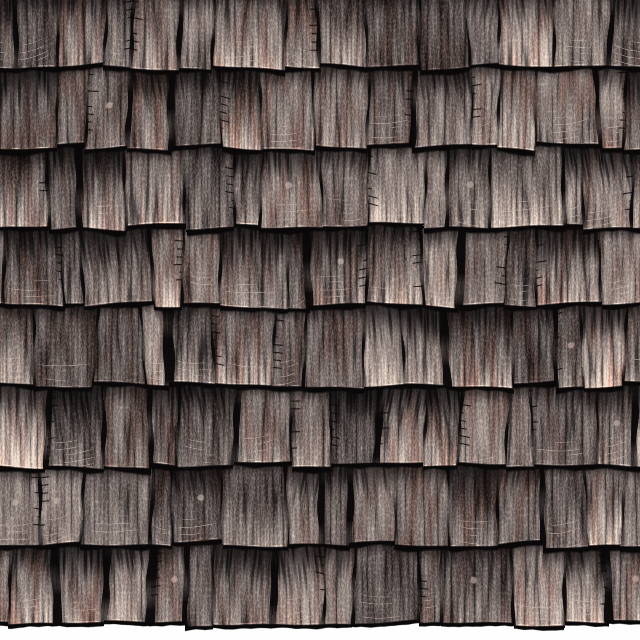
A WebGL 2 fragment shader for this texture:

```glsl
#version 300 es
precision highp float;
// Weathered wooden shingles: eight overlapping rows of uneven, hand-inked boards
// above a pale strip. Jittered seams place the boards; stretched cellular noise
// gives grain, soot and wear, and hashes pick nails, scratches and ticks.
uniform vec2 u_resolution;
out vec4 fragColor;

const float COLUMNS = 14.0;
const float PITCH = 0.1243;   // height of one row
const float EAVE = 0.024;     // height of the lowest edge
const vec3 SOOT = vec3(0.035, 0.028, 0.030);
const vec3 ASH = vec3(0.49, 0.445, 0.432);
const vec3 BONE = vec3(0.95, 0.87, 0.81);
const vec3 PAPER = vec3(0.995);
const vec3 RUST = vec3(1.07, 0.93, 0.89);

struct Shingle {
  vec2 id;
  float left, right;   // distances to the side seams
  float rise;          // height above the lower edge, in rows
};

vec2 hash2(vec2 p) {
  vec3 q = fract(p.xyx * vec3(0.1031, 0.1030, 0.0973));
  q += dot(q, q.yzx + 33.33);
  return fract((q.xx + q.yz) * q.zy);
}

float pick(vec2 id, float salt) { return hash2(id + salt * 17.3).x; }

// Distance to the nearest scattered point
float cellular(vec2 p) {
  vec2 cell = floor(p);
  float nearest = 2.0;
  for (int j = -1; j <= 1; j++)
    for (int i = -1; i <= 1; i++) {
      vec2 c = cell + vec2(i, j);
      nearest = min(nearest, length(c + hash2(c) - p));
    }
  return nearest;
}

float stroke(float d, float halfWidth, float soft) {
  return 1.0 - smoothstep(halfWidth - soft, halfWidth + soft, abs(d));
}

float seamAt(float column, float row, float v) {
  vec2 id = vec2(mod(column, COLUMNS), row);
  return column + 0.74 * (pick(id, 1.0) - 0.5) + 0.24 * (pick(id, 2.0) - 0.5) * (v - row - 0.5);
}

Shingle shingleAt(float x, float v, float row) {
  Shingle s;
  float u = x * COLUMNS;
  for (int k = -1; k <= 1; k++) {
    float column = floor(u) + float(k);
    float a = seamAt(column, row, v), b = seamAt(column + 1.0, row, v);
    if (u >= a && u < b) {
      s.id = vec2(mod(column, COLUMNS), row);
      s.left = (u - a) / COLUMNS;
      s.right = (b - u) / COLUMNS;
    }
  }
  float tilt = (pick(s.id, 4.0) - 0.5) * (s.left - s.right) * 0.7;
  s.rise = v - row - 0.08 * (pick(s.id, 3.0) - 0.5) - tilt;
  return s;
}

// Broken seam ink: thin, sometimes faint, now and then a broad slot
float seamInk(float d, float column, float row, float v, float px) {
  float h = pick(vec2(mod(column, COLUMNS), row), 5.0);
  float width = 0.0009 + 0.0065 * pow(h, 6.0) + 0.0007 * sin(v * 11.0 + h * 40.0);
  float strength = clamp(0.55 + h * 0.5 + 0.35 * sin(v * 7.0 + h * 60.0), 0.3, 0.97);
  float shadow = 0.3 * (1.0 - smoothstep(0.0, 0.007, d - width));
  return max(strength * (1.0 - smoothstep(width, width + px + 0.0008, d)), shadow);
}

// Pale nail heads and scratches (x), dark ticks (y)
vec2 marks(Shingle s, float px) {
  float width = s.left + s.right, across = s.left / width;
  vec2 nail = vec2(s.left - width * mix(0.35, 0.65, pick(s.id, 6.0)), (s.rise - 0.55) * PITCH);
  float pale = stroke(length(nail), 0.005, px) * step(0.88, pick(s.id, 7.0));
  float bow = s.rise * 11.0 + across * (pick(s.id, 8.0) - 0.5) * 3.0 + 0.3 * sin(across * 4.0);
  vec2 ends = hash2(s.id * 3.0 + floor(bow));
  float reach = smoothstep(0.42, 0.3, s.rise) * smoothstep(0.0, 0.1, across - ends.x * 0.5)
    * smoothstep(0.0, 0.2, 0.55 + ends.y * 0.4 - across);
  pale += stroke(fract(bow) - 0.3 - 0.4 * ends.x, 0.05, 0.07) * reach * step(0.6, pick(s.id, 9.0));
  float side = pick(s.id, 10.0) < 0.5 ? s.left : s.right;
  float rung = s.rise * 10.0 + side * 40.0 * (pick(s.id, 11.0) - 0.5);
  float tickReach = 0.018 * pick(s.id + floor(rung), 12.0);
  float ticks = stroke(fract(rung) - 0.5, 0.07, 0.09) * smoothstep(0.0, 0.004, tickReach - side);
  return vec2(pale, ticks * step(0.2, s.rise) * step(0.74, pick(s.id, 13.0)));
}

vec3 wood(Shingle s, vec2 p, float v, float shade, float px) {
  float grain = cellular(p * vec2(190.0, 9.0) + s.id * 7.0);
  float fiber = cellular(p * vec2(400.0, 190.0));
  float patches = cellular(p * vec2(48.0, 8.0) + s.id * 3.0);
  float tone = 0.41 + 0.26 * (pick(s.id, 14.0) - 0.5);
  tone += 0.26 * (0.48 - grain) + 0.24 * (fiber - 0.45) + 0.26 * (0.45 - patches);
  tone *= 1.0 - 0.4 * smoothstep(0.62, 0.85, grain);
  // Bleached lower ends and lit board edges
  float wear = pow(clamp(1.0 - s.rise * 1.15, 0.0, 1.0), 1.4) * pow(pick(s.id, 15.0), 1.5);
  tone += wear * (0.58 - 0.5 * grain);
  float side = min(s.left, s.right);
  float broken = smoothstep(0.2, 0.7, cellular(p * 55.0));
  float lit = 0.6 * stroke(side - 0.0042, 0.0008, 0.0012) + stroke(s.rise * PITCH - 0.003, 0.0008, 0.0012);
  tone += lit * broken * 0.36 * smoothstep(0.9, 0.3, s.rise) * (0.3 + pick(s.id, 16.0));
  // Soot under the row above: soft shade, sparse slanted streaks, a rough line
  float slant = (pick(s.id, 17.0) - 0.5) * 0.05 * shade;
  float drip = cellular(vec2((p.x + slant) * 150.0, s.id.y * 5.0 + shade * 1.3));
  float soot = pow(pick(s.id, 18.0), 1.4);
  float streak = smoothstep(0.5, 0.12, drip) * smoothstep(0.25 + 0.6 * soot, 0.05, shade);
  tone *= 1.0 - 0.88 * streak * (0.35 + 0.65 * soot);
  tone *= mix(0.5 - 0.25 * soot, 1.0, smoothstep(0.0, 0.16 + 0.4 * soot, shade));
  float line = 0.015 + 0.06 * cellular(p * vec2(22.0, 9.0));
  tone *= smoothstep(line - 0.012, line + 0.025, shade);
  vec2 mark = marks(s, px);
  tone = mix(tone, 0.84, min(mark.x, 1.0) * 0.6);
  tone *= 1.0 - 0.85 * mark.y;
  // Ink outline
  tone *= 1.0 - seamInk(s.left, s.id.x, s.id.y, v, px);
  tone *= 1.0 - seamInk(s.right, s.id.x + 1.0, s.id.y, v, px);
  tone = clamp(tone * smoothstep(0.0, 2.0 * px, s.rise * PITCH), 0.0, 1.0);
  vec3 color = mix(mix(SOOT, ASH, min(tone * 2.0, 1.0)), BONE, max(tone * 2.0 - 1.0, 0.0));
  return color * mix(vec3(1.0), RUST, smoothstep(0.3, 0.7, patches) * pick(s.id, 19.0));
}

void main() {
  vec2 p = gl_FragCoord.xy / u_resolution;
  float px = 1.0 / u_resolution.y;
  vec2 q = p + 0.0009 * sin(p.yx * vec2(71.0, 53.0) + 2.0 * sin(p * 37.0));
  float v = (q.y - EAVE) / PITCH;
  // Search downward: the first row whose edge lies below is on top
  float row = floor(v) + 1.0, shade = 1.0;
  Shingle s = shingleAt(q.x, v, row);
  for (int k = 0; k < 2 && s.rise < 0.0; k++) {
    shade = -s.rise;
    row -= 1.0;
    s = shingleAt(q.x, v, row);
  }
  float rough = 0.018 + 0.02 * cellular(p * vec2(45.0, 20.0));
  vec3 color = row < 0.0 ? mix(SOOT, PAPER, smoothstep(rough, rough + 0.02, shade)) : wood(s, p, v, shade, px);
  fragColor = vec4(color, 1.0);
}
```
